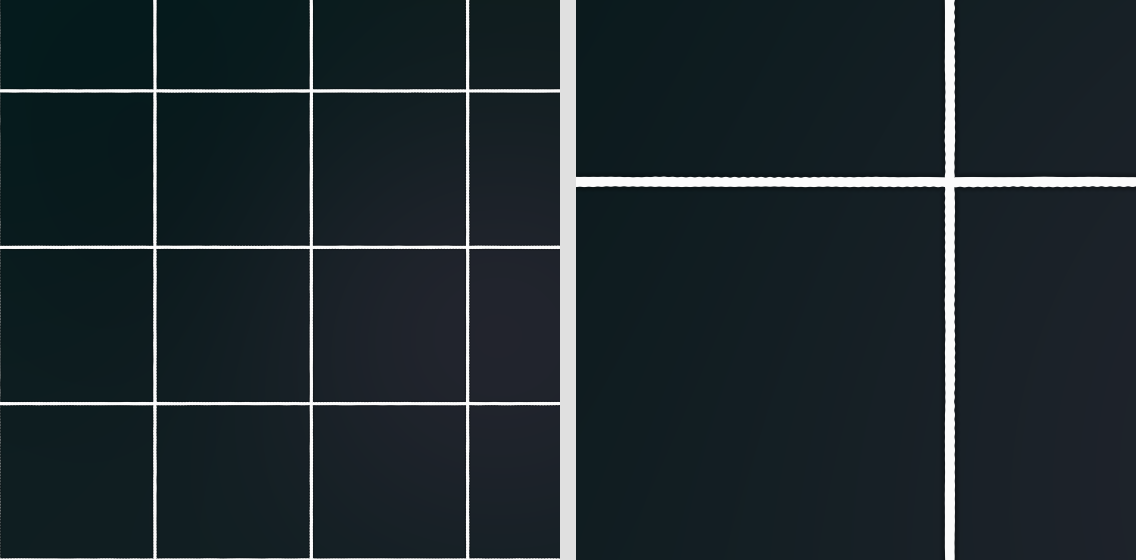
Left, the full canvas; right, a detail of the centre.
Write a Shadertoy shader that draws this pattern.

```glsl
// A square grid of thin white lines over a dark teal wall with a slate glow.
// Lines come from the distance to the nearest repeat; noise and a fine ripple
// roughen their edges, and a faint dark fringe sets them off from the ground.

#define CELL_SIZE 0.2792
#define GRID_ORIGIN vec2(-0.0025, 0.0)
#define LINE_HALF_WIDTH 0.0029
#define EDGE_WEAR 0.0004
#define RIPPLE_COUNT 190.0
#define FRINGE_DARKEN 0.3
#define GLOW_CENTER vec2(0.89, 0.40)
#define LINE_COLOR vec3(0.985)
#define TEAL_TOP vec3(0.018, 0.108, 0.115)
#define TEAL_BOTTOM vec3(0.060, 0.118, 0.130)
#define SLATE_GLOW vec3(0.132, 0.142, 0.178)

const float TAU = 6.2831853;

float hash(vec2 p) {
    vec3 q = fract(vec3(p.xyx) * 0.1031);
    q += dot(q, q.yzx + 33.33);
    return fract((q.x + q.y) * q.z);
}

float valueNoise(vec2 p) {
    vec2 cell = floor(p);
    vec2 f = fract(p);
    f = f * f * (3.0 - 2.0 * f);
    float low = mix(hash(cell), hash(cell + vec2(1.0, 0.0)), f.x);
    float high = mix(hash(cell + vec2(0.0, 1.0)), hash(cell + 1.0), f.x);
    return mix(low, high, f.y);
}

// Signed distance to the nearest line across one axis, with worn edges
float lineDistance(float across, float along, float seed) {
    float index = floor(across / CELL_SIZE + 0.5);
    float offset = across - index * CELL_SIZE;
    float side = step(0.0, offset);
    float row = seed + index * 7.0 + side * 3.0;
    float chips = valueNoise(vec2(along * 70.0, row)) - 0.5;
    float rippleAmount = valueNoise(vec2(along * 9.0, row + 41.0));
    float ripple = sin(along * RIPPLE_COUNT * TAU) * rippleAmount * 0.6;
    return abs(offset) - LINE_HALF_WIDTH + EDGE_WEAR * (chips + ripple);
}

vec3 background(vec2 uv) {
    vec3 color = mix(TEAL_BOTTOM, TEAL_TOP, smoothstep(0.0, 1.0, uv.y));

    // Slightly darker band left of the middle
    vec2 toBand = (uv - vec2(0.30, 0.62)) / vec2(0.28, 0.38);
    color *= 1.0 - 0.14 * exp(-dot(toBand, toBand));

    // Neutral warmth toward the upper right
    color += vec3(0.035, 0.0, -0.005) * smoothstep(0.3, 1.0, uv.x) * uv.y;

    // Broad slate glow
    vec2 toGlow = (uv - GLOW_CENTER) / vec2(0.46, 0.42);
    return mix(color, SLATE_GLOW, exp(-dot(toGlow, toGlow)));
}

void mainImage(out vec4 fragColor, in vec2 fragCoord) {
    float pixel = 1.0 / iResolution.y;
    vec2 uv = fragCoord / iResolution.xy;
    vec2 p = fragCoord * pixel - GRID_ORIGIN;

    // Union of the vertical and horizontal lines
    float d = min(lineDistance(p.x, p.y, 11.0), lineDistance(p.y, p.x, 83.0));

    vec3 color = background(uv);
    color *= 1.0 - FRINGE_DARKEN * (1.0 - smoothstep(0.0, 0.004, d));
    float coverage = 1.0 - smoothstep(-0.6 * pixel, 0.6 * pixel, d);
    color = mix(color, LINE_COLOR, coverage);

    fragColor = vec4(color, 1.0);
}
```
